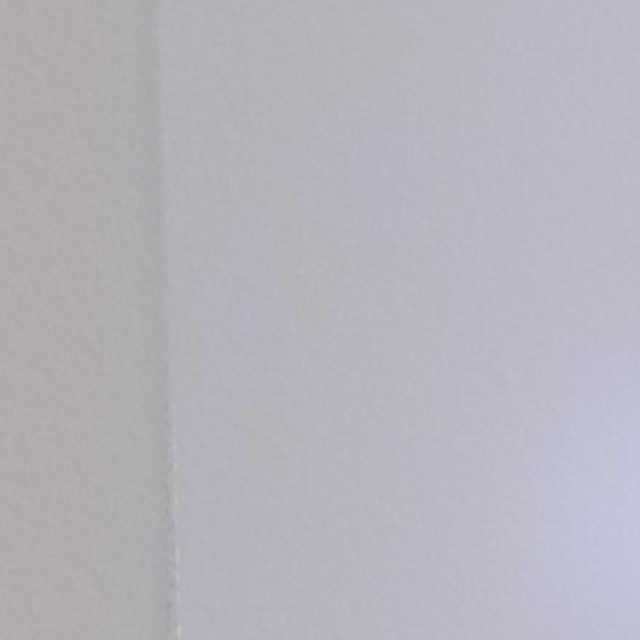
This texture is drawn by a Shadertoy shader. Its source:

```glsl
const vec3 WARM_GREY = vec3(0.692, 0.676, 0.676);
const vec3 SEAM_GREY = vec3(0.686, 0.678, 0.688);
const vec3 MID_GREY  = vec3(0.703, 0.695, 0.720);
const vec3 COOL_GREY = vec3(0.736, 0.732, 0.790);
const vec3 GLOW_TINT = vec3(0.036, 0.048, 0.072);
const vec3 PATCH_TINT = vec3(-0.006, -0.004, 0.018);
const vec2 GLOW_CENTRE = vec2(1.05, 0.19);
const vec2 GLOW_RADIUS = vec2(0.22, 0.22);
const float SEAM_TOP = 0.250;
const float SEAM_BOTTOM = 0.279;
const float SEAM_SOFTNESS = 0.014;
const float RIDGE_WIDTH = 0.0035;
const float RIDGE_LIGHT = 0.065;
const float GROOVE_DARK = 0.010;
const float RELIEF = 0.024;
const float GRAIN = 0.013;
const float DENT_CELLS = 9.0;
const float DENT_CHANCE = 0.16;
const float DENT_DEPTH = 0.035;

vec2 hash2(vec2 p) {
    vec3 q = fract(vec3(p.xyx) * vec3(0.1031, 0.1030, 0.0973));
    q += dot(q, q.yzx + 33.33);
    return fract((q.xx + q.yz) * q.zy);
}

float cornerSlope(vec2 cell, vec2 offset) {
    float angle = 6.2832 * hash2(cell).x;
    return dot(vec2(cos(angle), sin(angle)), offset);
}

float gradientNoise(vec2 p) {
    vec2 i = floor(p), f = fract(p);
    vec2 u = f * f * f * (f * (f * 6.0 - 15.0) + 10.0);
    vec2 e = vec2(1.0, 0.0);
    return mix(mix(cornerSlope(i, f), cornerSlope(i + e, f - e), u.x),
               mix(cornerSlope(i + e.yx, f - e.yx), cornerSlope(i + 1.0, f - 1.0), u.x), u.y);
}

float fbm(vec2 p) {
    float sum = 0.0, amplitude = 0.6;
    for (int k = 0; k < 4; k++) {
        sum += amplitude * gradientNoise(p);
        p = mat2(1.6, 1.2, -1.2, 1.6) * p + 7.3;
        amplitude *= 0.55;
    }
    return sum;
}

float softSpot(vec2 uv, vec2 centre, vec2 radius) {
    vec2 d = (uv - centre) / radius;
    return exp(-dot(d, d));
}

// Small bumps, lit on one side and shaded on the other
float dents(vec2 uv) {
    vec2 p = uv * DENT_CELLS, cell = floor(p);
    float light = 0.0;
    for (int y = -1; y <= 1; y++)
    for (int x = -1; x <= 1; x++) {
        vec2 id = cell + vec2(x, y);
        vec2 rnd = hash2(id + 41.0);
        vec2 d = p - id - 0.15 - 0.7 * hash2(id + 87.0);
        float size = mix(0.035, 0.085, rnd.y);
        float bump = exp(-dot(d, d) / (size * size));
        light += step(rnd.x, DENT_CHANCE) * bump * dot(d, vec2(0.7, 0.5)) / size;
    }
    return light;
}

float seamX(float y) {
    return mix(SEAM_BOTTOM, SEAM_TOP, pow(y, 1.2)) + 0.002 * fbm(vec2(3.0, y * 22.0));
}

void mainImage(out vec4 fragColor, in vec2 fragCoord) {
    vec2 uv = fragCoord / iResolution.xy;

    // Broad light falling from the lower right
    float across = smoothstep(0.22, 1.05, uv.x + 0.16 * (0.5 - uv.y));
    vec3 color = mix(MID_GREY, COOL_GREY, across);
    color += GLOW_TINT * softSpot(uv, GLOW_CENTRE, GLOW_RADIUS);

    // Warmer strip left of the seam
    float offset = uv.x - seamX(uv.y);
    float rightSide = smoothstep(-SEAM_SOFTNESS, SEAM_SOFTNESS, offset + 0.004);
    vec3 strip = mix(WARM_GREY, SEAM_GREY, smoothstep(0.08, 0.25, uv.x));
    color = mix(strip, color, rightSide);

    // Large warm and cool patches with faint mottling
    float coolness = 0.8 * softSpot(uv, vec2(0.39, 0.50), vec2(0.06, 0.09))
                   + 0.6 * softSpot(uv, vec2(0.58, 0.74), vec2(0.08, 0.12))
                   + 0.5 * softSpot(uv, vec2(0.11, 0.76), vec2(0.07, 0.07))
                   + 0.5 * softSpot(uv, vec2(0.35, 0.20), vec2(0.07, 0.10));
    float warmth = 0.7 * softSpot(uv, vec2(0.49, 0.60), vec2(0.07, 0.09))
                 + 0.7 * softSpot(uv, vec2(0.54, 0.93), vec2(0.17, 0.10))
                 + 0.4 * softSpot(uv, vec2(0.40, 0.33), vec2(0.06, 0.10));
    color += PATCH_TINT * (coolness - warmth + 0.5 * fbm(uv * 7.0 + 2.0));

    // Groove and broken bright ridge along the seam
    color -= GROOVE_DARK * exp(-pow((offset + 0.020) / 0.018, 2.0));
    float broken = smoothstep(-0.15, 0.40, gradientNoise(vec2(uv.y * 34.0, 5.0)));
    float strength = mix(1.0, 0.22, smoothstep(0.25, 0.46, uv.y));
    float ridge = exp(-pow((offset - 0.001) / RIDGE_WIDTH, 2.0));
    color += RIDGE_LIGHT * ridge * strength * (0.15 + 0.85 * broken);
    float chips = max(gradientNoise(uv * vec2(90.0, 65.0)), 0.0);
    color -= 0.10 * chips * exp(-pow((offset + 0.010) / 0.009, 2.0)) * strength;

    // Plaster relief, scattered dents and fine grain
    vec2 lightStep = vec2(0.004, 0.003);
    float relief = fbm(uv * 32.0) - fbm((uv + lightStep) * 32.0);
    color += RELIEF * relief * mix(1.3, 0.7, uv.x);
    color += DENT_DEPTH * dents(uv);
    color += GRAIN * (gradientNoise(uv * 110.0) + 0.6 * gradientNoise(uv * 190.0));

    fragColor = vec4(clamp(color, 0.0, 1.0), 1.0);
}
```
